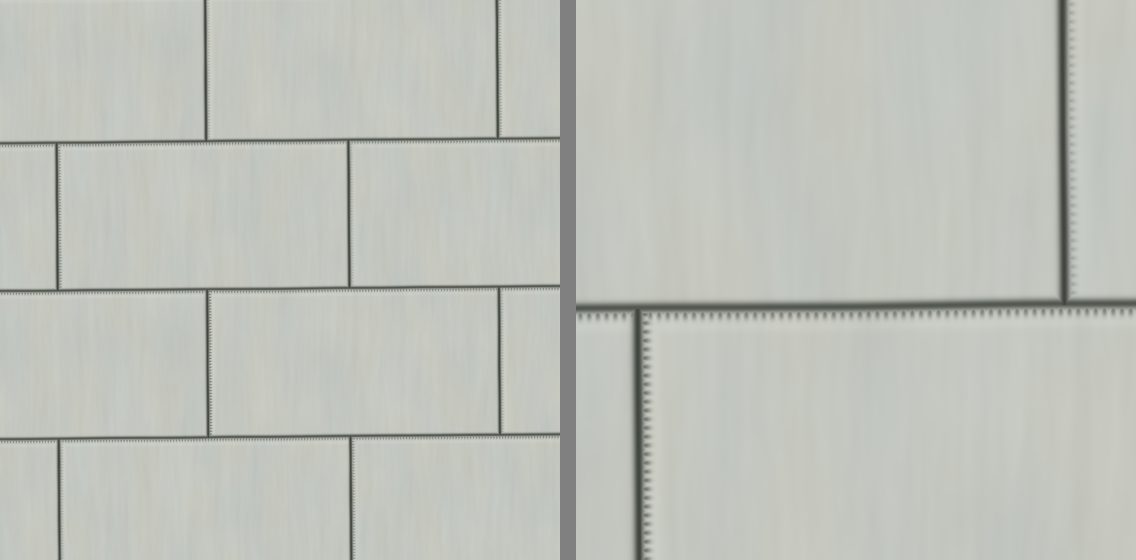
Left, the full canvas; right, a detail of the centre.
Write a Shadertoy shader that draws this texture.

```glsl
const vec2 TILE = vec2(0.521, 0.2643);       // tile pitch
const vec2 ORIGIN = vec2(0.3744, 0.2148);    // a joint crossing on an even row
const float ROW_SHIFT = 0.267;               // leftward shift of odd rows
const vec2 SKEW = vec2(0.007, -0.009);       // slight tilt of the courses
const float JOINT_SIGMA = 0.0022;            // softness of the joint core
const float TOOTH_PITCH = 0.0052;            // spacing of the fine ticks
const float TOOTH_SHADE = 0.62;
const float WOBBLE = 0.0008;
const float GRAIN = 0.028;
const float BEVEL = 0.022;
const vec3 TILE_COLOR = vec3(0.768, 0.780, 0.752);
const vec3 WARM_TINT = vec3(0.018, 0.004, -0.014);
const vec3 JOINT_COLOR = vec3(0.225, 0.245, 0.220);

float hash(vec2 p) {
    vec3 q = fract(p.xyx * vec3(0.1031, 0.1030, 0.0973));
    q += dot(q, q.yzx + 33.33);
    return fract((q.x + q.y) * q.z);
}

float cornerSlope(vec2 cell, vec2 offset) {
    float angle = 6.2832 * hash(cell);
    return dot(vec2(cos(angle), sin(angle)), offset);
}

float gradientNoise(vec2 p) {
    vec2 i = floor(p), f = p - i;
    vec2 u = f * f * f * (f * (f * 6.0 - 15.0) + 10.0);
    vec2 e = vec2(1.0, 0.0);
    float low = mix(cornerSlope(i, f), cornerSlope(i + e, f - e), u.x);
    float high = mix(cornerSlope(i + e.yx, f - e.yx), cornerSlope(i + 1.0, f - 1.0), u.x);
    return mix(low, high, u.y);
}

float bell(float x, float sigma) {
    return exp(-0.5 * x * x / (sigma * sigma));
}

// Signed distance to the nearest multiple of the pitch
float nearestJoint(float x, float pitch) {
    return x - pitch * round(x / pitch);
}

// Dark core with a ticked shadow along one side
float jointShade(float across, float along, float toothAmount, float pixel) {
    float sigma = max(JOINT_SIGMA, 0.5 * pixel);
    float ticks = 0.5 + 0.5 * sin(6.2832 * along / TOOTH_PITCH);
    float visible = 1.0 - smoothstep(0.3, 0.6, pixel / TOOTH_PITCH);
    ticks = mix(0.5, ticks, visible);
    float core = bell(across + 0.001, sigma);
    float shadow = bell(across - 0.003, sigma) * TOOTH_SHADE * toothAmount * ticks;
    return max(core, shadow);
}

// Vertical streaks of several widths, plus faint clouds
vec3 tileSurface(vec2 local, vec2 id) {
    vec2 p = local + id * vec2(3.7, 5.3) + 20.0;
    p.x += 0.006 * gradientNoise(p * vec2(9.0, 7.0));
    float streaks = 0.5 * gradientNoise(p * vec2(48.0, 5.0))
                  + 0.5 * gradientNoise(p * vec2(105.0, 9.0) + 31.0)
                  + 0.3 * gradientNoise(p * vec2(190.0, 32.0) + 57.0);
    float cloud = gradientNoise(p * vec2(7.0, 9.0) + 11.0);
    float warmth = gradientNoise(p * vec2(16.0, 8.0) + 73.0);
    return TILE_COLOR + GRAIN * (streaks + 0.4 * cloud) + WARM_TINT * warmth;
}

void mainImage(out vec4 fragColor, in vec2 fragCoord) {
    vec2 uv = fragCoord / iResolution.y;
    float pixel = 1.0 / iResolution.y;

    // Tilted running-bond layout
    vec2 p = uv + SKEW * uv.yx - ORIGIN;
    p.y += WOBBLE * gradientNoise(vec2(uv.x * 9.0, floor(p.y / TILE.y + 0.5) * 4.0 + 0.5));
    float row = floor(p.y / TILE.y);
    float parity = mod(row, 2.0);
    p.x += ROW_SHIFT * parity;
    float column = floor(p.x / TILE.x);
    vec2 local = p - vec2(column, row) * TILE;

    // Upright joints run within a row; level joints run across it
    vec2 d = vec2(nearestJoint(p.x, TILE.x), nearestJoint(p.y, TILE.y));
    d.x += WOBBLE * gradientNoise(vec2(p.y * 12.0, column + 8.0));
    float wear = mix(0.4, 1.0, hash(vec2(round(p.x / TILE.x), row) + 40.0));
    float upright = 0.95 * jointShade(d.x, p.y, wear, pixel);
    float level = 0.82 * jointShade(-d.y, p.x, 1.0, pixel);

    // Tile face, light edges, then joints
    vec3 color = tileSurface(local, vec2(column, parity));
    color += BEVEL * max(bell(d.x - 0.009, 0.0025), bell(d.y + 0.010, 0.0025));
    color = mix(color, JOINT_COLOR, max(upright, level));
    fragColor = vec4(color, 1.0);
}
```
